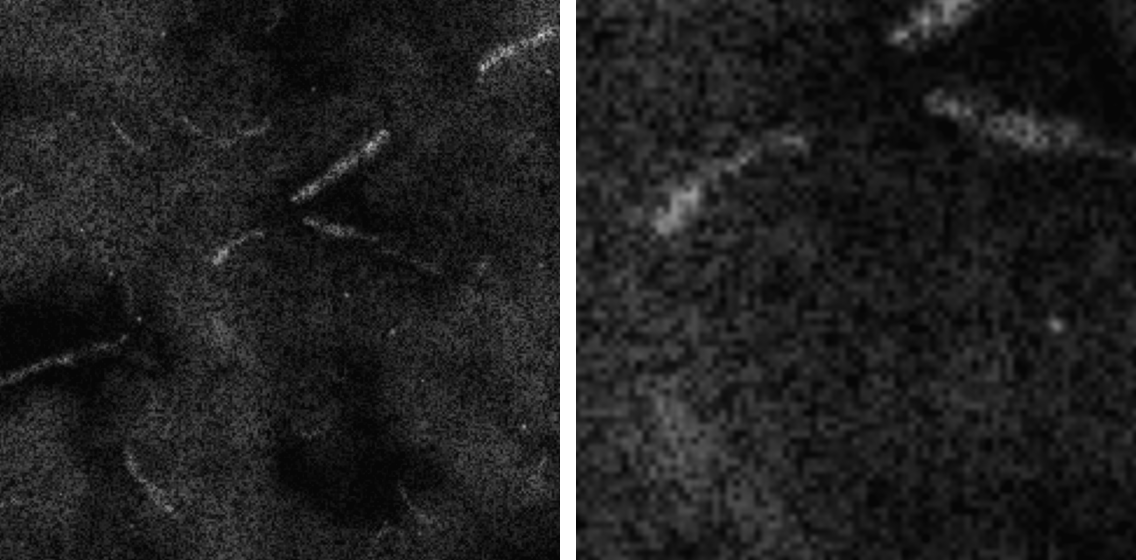
Left, the full canvas; right, a detail of the centre.
This texture is drawn by a Shadertoy shader. Its source:

```glsl
// Dim grey micrograph: cloudy tissue crossed by a few bright bent fibres.
// Layered value noise gives the haze, curved Gaussian strokes the fibres,
// scattered cells the wisps and specks, and fine noise the sensor grain.

#define BASE_LEVEL 0.104
#define CLOUD_CONTRAST 0.38
#define CLOUD_SCALE 5.0
#define GRAIN_SCALE 240.0
#define GRAIN_AMOUNT 1.45
#define WISP_CELLS 7.0
#define WISP_LIGHT 0.17
#define SPECK_CELLS 11.0
#define SPECK_LIGHT 0.42
#define BLACK_LEVEL 0.022

float hash(vec2 p) {
    vec3 q = fract(vec3(p.xyx) * 0.1031);
    q += dot(q, q.yzx + 33.33);
    return fract((q.x + q.y) * q.z);
}

vec2 hash2(vec2 p) {
    return vec2(hash(p + 17.3), hash(p + 61.7));
}

float noise(vec2 p) {
    vec2 i = floor(p), f = fract(p);
    f = f * f * (3.0 - 2.0 * f);
    return mix(mix(hash(i), hash(i + vec2(1, 0)), f.x),
               mix(hash(i + vec2(0, 1)), hash(i + vec2(1, 1)), f.x), f.y);
}

float fbm(vec2 p) {
    float sum = 0.0, amp = 1.0, total = 0.0;
    for (int i = 0; i < 5; i++) {
        sum += amp * noise(p);
        total += amp;
        amp *= 0.62;
        p = mat2(1.6, 1.2, -1.2, 1.6) * p + 9.7;
    }
    return sum / total;
}

// Soft stroke from a to b, bowed sideways by bend, with tapered ends.
float fibre(vec2 p, vec2 a, vec2 b, float bend, float width) {
    vec2 axis = b - a;
    float len = length(axis);
    vec2 dir = axis / len;
    float along = dot(p - a, dir);
    float t = clamp(along / len, 0.0, 1.0);
    float side = dot(p - a, vec2(-dir.y, dir.x)) - bend * 4.0 * t * (1.0 - t);
    float past = along - t * len;
    return exp(-(side * side + past * past) / (width * width));
}

// The few distinct large fibres.
float mainFibres(vec2 p) {
    float light = 0.29 * fibre(p, vec2(0.530, 0.645), vec2(0.684, 0.757), -0.004, 0.0105);
    light += 0.25 * fibre(p, vec2(0.865, 0.882), vec2(0.983, 0.941), 0.005, 0.0105);
    light += 0.16 * fibre(p, vec2(0.860, 0.860), vec2(0.866, 0.885), 0.0, 0.0100);
    light += 0.20 * fibre(p, vec2(0.552, 0.608), vec2(0.665, 0.578), -0.007, 0.0075);
    light += 0.10 * fibre(p, vec2(0.675, 0.556), vec2(0.785, 0.515), 0.0, 0.0065);
    light += 0.17 * fibre(p, vec2(0.385, 0.538), vec2(0.462, 0.583), 0.007, 0.0085);
    light += 0.18 * fibre(p, vec2(-0.02, 0.310), vec2(0.122, 0.360), 0.003, 0.0075);
    light += 0.06 * fibre(p, vec2(0.122, 0.360), vec2(0.270, 0.350), 0.020, 0.0110);
    light += 0.17 * fibre(p, vec2(0.230, 0.190), vec2(0.310, 0.090), -0.010, 0.0100);
    light += 0.11 * fibre(p, vec2(0.710, 0.135), vec2(0.785, 0.063), -0.008, 0.0070);
    return light;
}

// Short faint curved wisps, at most one per cell, with a dim halo.
float wisps(vec2 p) {
    float light = 0.0;
    vec2 home = floor(p * WISP_CELLS);
    for (int y = -1; y <= 1; y++)
    for (int x = -1; x <= 1; x++) {
        vec2 cell = home + vec2(x, y);
        vec2 center = (cell + hash2(cell)) / WISP_CELLS;
        vec2 shape = hash2(cell + 130.0);
        float angle = 6.2832 * hash(cell + 210.0);
        vec2 reach = vec2(cos(angle), sin(angle)) * mix(0.008, 0.048, shape.x);
        float bend = (shape.y - 0.5) * 0.025;
        float level = pow(hash(cell + 320.0), 2.5) * mix(1.2, 0.6, center.y);
        light += level * (fibre(p, center - reach, center + reach, bend, 0.0060)
               + 0.25 * fibre(p, center - reach, center + reach, bend, 0.0220));
    }
    return light;
}

// Rare tiny bright dots, kept inside their cells.
float specks(vec2 p) {
    vec2 cell = floor(p * SPECK_CELLS);
    vec2 center = (cell + 0.15 + 0.7 * hash2(cell + 400.0)) / SPECK_CELLS;
    float radius = mix(0.0022, 0.0050, hash(cell + 510.0));
    float present = step(0.86, hash(cell + 620.0));
    vec2 d = (p - center) / radius;
    return present * mix(0.4, 1.0, hash(cell + 730.0)) * exp(-dot(d, d));
}

void mainImage(out vec4 fragColor, in vec2 fragCoord) {
    vec2 uv = fragCoord / iResolution.y;

    // Uneven haze, slightly darker toward the bottom
    float haze = fbm(uv * CLOUD_SCALE + 3.1) - 0.5;
    float tone = BASE_LEVEL + CLOUD_CONTRAST * haze + 0.024 * (uv.y - 0.5);

    // Fibres with wavering edges and patchy brightness
    vec2 waver = vec2(noise(uv * 38.0), noise(uv * 38.0 + 50.0)) - 0.5;
    vec2 p = uv + 0.010 * waver;
    float patchy = 0.55 + 0.9 * noise(uv * 65.0 + 20.0);
    tone = max(tone, 0.026);
    tone += patchy * (mainFibres(p) + WISP_LIGHT * wisps(p));

    // Signal-dependent grain in two sizes
    float grain = noise(uv * GRAIN_SCALE) - 0.5
                + 0.5 * (noise(uv * GRAIN_SCALE * 0.53 + 80.0) - 0.5);
    float gain = 0.45 * tone + 0.055 * sqrt(tone / BASE_LEVEL);
    tone += GRAIN_AMOUNT * grain * gain + SPECK_LIGHT * specks(uv);

    fragColor = vec4(vec3(max(tone, BLACK_LEVEL)), 1.0);
}
```
